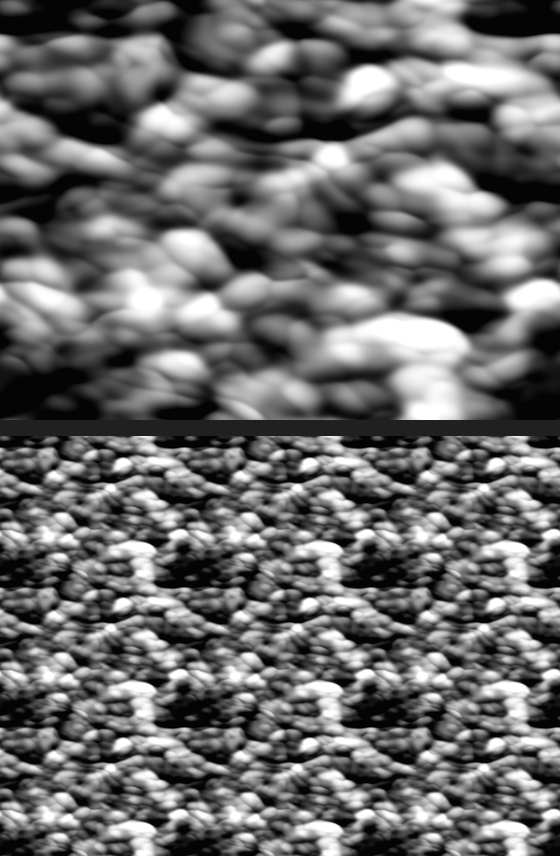
Top: one tile. Bottom: repeated 3 by 3.
Reproduce this texture procedurally as a Shadertoy shader.

```glsl
// A wall of soft, flattened pebbles in grey, lit from above and out of focus.
// Blended Voronoi cells each carry a tone, a tilt and an upward slope; two sizes
// are summed over broad wrapping noise, so the sheet tiles in both directions.

float hash(vec2 p) {
    return fract(sin(dot(p, vec2(127.1, 311.7))) * 43758.5453);
}

// Value noise that repeats after a whole number of cells
float wrapNoise(vec2 uv, vec2 cells, float seed) {
    vec2 p = uv * cells;
    vec2 id = floor(p);
    vec2 f = p - id;
    f = f * f * f * (f * (f * 6.0 - 15.0) + 10.0);
    vec2 lo = mod(id, cells) + seed;
    vec2 hi = mod(id + 1.0, cells) + seed;
    float bottom = mix(hash(lo), hash(vec2(hi.x, lo.y)), f.x);
    float top = mix(hash(vec2(lo.x, hi.y)), hash(hi), f.x);
    return mix(bottom, top, f.y);
}

// Soft Voronoi pebbles: bright crowns, dark undersides, blurred borders
float pebbles(vec2 uv, vec2 cells, float seed) {
    vec2 p = uv * cells;
    vec2 id = floor(p);
    float sum = 0.0;
    float total = 0.0;
    for (int j = -2; j <= 2; j++) {
        for (int i = -2; i <= 2; i++) {
            vec2 cell = id + vec2(i, j);
            vec2 key = mod(cell, cells) + seed;
            vec2 d = p - cell - vec2(hash(key), hash(key + 37.2));
            // Each pebble leans its own way, more often down to the right
            d.y += 0.9 * (hash(key + 151.9) - 0.36) * d.x;
            float size = hash(key + 71.7) - 0.5;
            float weight = exp(-5.5 * dot(d, d) + 1.6 * size);
            float tone = 1.15 * (hash(key + 113.4) - 0.5);
            float light = 0.6 * d.y - 0.6 * dot(d, d);
            sum += weight * (tone + light);
            total += weight;
        }
    }
    return sum / total;
}

void mainImage(out vec4 fragColor, in vec2 fragCoord) {
    vec2 uv = fragCoord / iResolution.xy;

    // Bend the rows so the pebbles vary in outline
    vec2 bend = vec2(wrapNoise(uv, vec2(6.0, 9.0), 5.3),
                     wrapNoise(uv, vec2(8.0, 7.0), 19.6)) - 0.5;
    vec2 bent = uv + bend * vec2(0.035, 0.035);

    // Large pebbles, smaller ones between them, and broad light and shade
    float grey = 0.56;
    grey += 0.84 * pebbles(bent, vec2(10.0, 13.0), 3.1);
    grey += 0.29 * pebbles(bent, vec2(17.0, 22.0), 47.8);
    grey += 0.55 * (wrapNoise(uv, vec2(3.0, 4.0), 83.5) - 0.5);
    grey += 0.14 * (wrapNoise(bent, vec2(24.0, 28.0), 61.9) - 0.5);

    // Gentle shoulders into black and white
    grey = mix(grey, smoothstep(0.0, 1.0, grey), 0.4);
    fragColor = vec4(vec3(clamp(grey, 0.015, 1.0)), 1.0);
}
```
